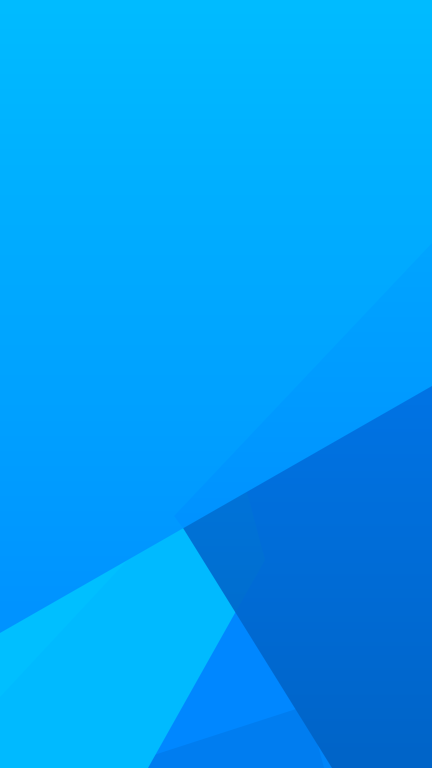
This background is drawn by a WebGL 1 fragment shader. Its source:

```glsl
precision highp float;
// Folded-paper background: a sky-blue gradient above a diagonal edge,
// with cyan, blue and navy facets below it. Each facet is a product of
// antialiased half-planes, painted from back to front.

uniform vec2 u_resolution;

const float ASPECT = 0.5625; // width over height of the layout

// Coverage of the half-plane to the left of the line from a to b.
float leftOf(vec2 p, vec2 a, vec2 b, float pixel) {
  vec2 dir = normalize(b - a);
  float dist = dot(p - a, vec2(-dir.y, dir.x));
  return smoothstep(-0.7 * pixel, 0.7 * pixel, dist);
}

// Vertical gradient between two heights.
vec3 ramp(vec3 low, vec3 high, float y0, float y1, float y) {
  return mix(low, high, clamp((y - y0) / (y1 - y0), 0.0, 1.0));
}

void main() {
  vec2 p = gl_FragCoord.xy / u_resolution * vec2(ASPECT, 1.0);
  float pixel = 1.0 / u_resolution.y;

  // Shared corners of the facets
  vec2 ridgeLeft = vec2(0.0, 0.1758);
  vec2 ridgeRight = vec2(ASPECT, 0.4974);
  vec2 fold = vec2(0.2383, 0.3125);
  vec2 foldFoot = vec2(0.4323, 0.0);
  vec2 wedgeTip = vec2(0.2266, 0.3281);
  vec2 joint = vec2(0.3060, 0.2018);
  vec2 facetCorner = vec2(0.3451, 0.2708);

  // Sky and its faint darker wedge
  vec3 sky = ramp(vec3(0.0, 0.575, 1.0), vec3(0.0, 0.735, 1.0), 0.2, 1.0, p.y);
  float wedge = leftOf(p, vec2(ASPECT, 0.6836), wedgeTip, pixel)
              * leftOf(p, wedgeTip, fold, pixel);
  sky.g -= 0.027 * wedge;

  // Cyan sheet with a brighter left corner
  vec3 ground = vec3(0.0, 0.73, 1.0);
  float corner = leftOf(p, vec2(0.0, 0.0924), vec2(0.1563, 0.2604), pixel);
  ground.g += 0.018 * corner;

  // Blue sheet with a shaded base and a small sliver
  vec3 blue = vec3(0.0, 0.53, 1.0);
  float base = leftOf(p, vec2(0.3854, 0.0768), vec2(0.2083, 0.0195), pixel);
  blue = mix(blue, vec3(0.0, 0.49, 0.94), base);
  float sliver = leftOf(p, vec2(0.4128, 0.0339), vec2(0.4219, 0.0), pixel);
  blue = mix(blue, vec3(0.0, 0.52, 0.98), sliver);
  ground = mix(ground, blue, leftOf(p, joint, vec2(0.1927, 0.0), pixel));

  // Navy sheet with a muted facet beside the fold
  vec3 navy = ramp(vec3(0.0, 0.39, 0.78), vec3(0.0, 0.45, 0.89), 0.0, 0.48, p.y);
  float facet = leftOf(p, facetCorner, vec2(0.3216, 0.3594), pixel)
              * leftOf(p, joint, facetCorner, pixel);
  navy += vec3(0.0, 0.015, -0.015) * facet;
  ground = mix(ground, navy, leftOf(p, fold, foldFoot, pixel));

  // Ground lies below the ridge
  float below = leftOf(p, ridgeRight, ridgeLeft, pixel);
  gl_FragColor = vec4(mix(sky, ground, below), 1.0);
}
```
